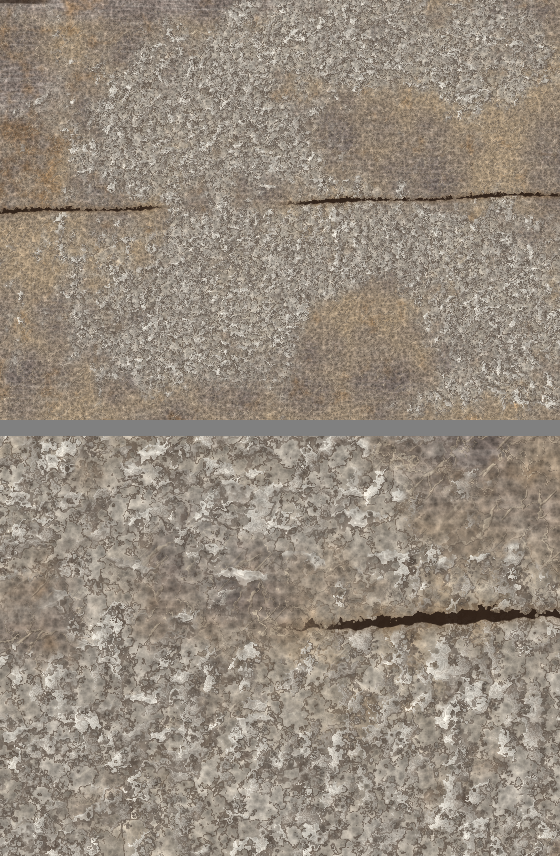
Top, the full canvas; bottom, a detail of the centre.
Reproduce this texture procedurally as a Shadertoy shader.

```glsl
// Weathered wooden boards with a dark split, tan fuzz and ragged flakes of pale paint.

const vec3 SHADOW = vec3(0.34, 0.29, 0.25);
const vec3 WOOD   = vec3(0.51, 0.46, 0.43);
const vec3 GREY   = vec3(0.61, 0.57, 0.54);
const vec3 TAN    = vec3(0.60, 0.53, 0.44);
const vec3 STRAW  = vec3(0.76, 0.70, 0.61);
const vec3 RUST   = vec3(0.57, 0.43, 0.28);
const vec3 CHALK  = vec3(0.69, 0.66, 0.61);
const vec3 PALE   = vec3(0.82, 0.80, 0.76);
const vec3 SPLIT  = vec3(0.16, 0.11, 0.08);

vec2 hash2(vec2 p) {
    vec3 q = fract(p.xyx * vec3(0.1031, 0.1030, 0.0973));
    q += dot(q, q.yzx + 33.33);
    return fract((q.xx + q.yz) * q.zy);
}

// Distances to the nearest and second nearest cell point, and a random cell tone
vec3 cellular(vec2 p) {
    vec2 cell = floor(p);
    vec3 best = vec3(4.0, 4.0, 0.0);
    for (int y = -1; y <= 1; y++)
    for (int x = -1; x <= 1; x++) {
        vec2 id = cell + vec2(x, y), h = hash2(id);
        float d = length(id + h - p);
        best = d < best.x ? vec3(d, best.x, fract(h.x * 7.0 + h.y)) : vec3(best.x, min(best.y, d), best.z);
    }
    return best;
}

// Layered cellular noise, centred on zero
float mottle(vec2 p) {
    float sum = -0.42, gain = 0.5;
    for (int i = 0; i < 3; i++) {
        sum += gain * cellular(p).x;
        p = p * 2.1 + vec2(7.3, 3.1);
        gain *= 0.55;
    }
    return sum;
}

float oval(vec2 p, vec2 centre, vec2 radius) {
    return 1.0 - smoothstep(0.4, 1.5, length((p - centre) / radius));
}

mat2 turn(float a) {
    return mat2(cos(a), sin(a), -sin(a), cos(a));
}

// Direction in which flakes and fibres are combed
float flow(vec2 p) {
    return 1.0 + 0.7 * sin(p.x * 6.0 + 2.0 * sin(p.y * 5.0)) + 0.6 * sin(p.y * 9.0 - p.x * 4.0);
}

// Overlapping strands with torn edges: x is tone, y is coverage
vec2 strands(vec2 p, float scale, vec2 size, float spread, float density, float tear) {
    vec2 q = p * scale, cell = floor(q), layer = vec2(0.5, 0.0);
    float blur = scale / iResolution.y;
    for (int y = -1; y <= 1; y++)
    for (int x = -1; x <= 1; x++) {
        vec2 id = cell + vec2(x, y);
        vec2 h = hash2(id + scale * 3.0), k = hash2(id + scale * 7.0 + 50.0);
        vec2 d = (q - id - h) * turn(flow((id + h) / scale) + spread * (k.x - 0.5));
        d.y += 0.9 * (k.y - 0.5) * d.x * d.x;
        float along = d.x / (size.x * (0.6 + 0.4 * h.y));
        float width = size.y * (0.4 + k.y) * (1.0 - along * along + tear);
        float rank = fract(k.x * 5.0 + k.y * 3.0);
        float shown = smoothstep(rank - 0.1, rank + 0.1, density);
        float under = abs(d.y + 0.6 * size.y) - width;
        float shade = 0.75 * shown * (1.0 - smoothstep(0.0, 0.5 * size.y, under));
        layer = mix(layer, vec2(0.0, 1.0), shade);
        float body = shown * clamp(0.5 - (abs(d.y) - width) / blur, 0.0, 1.0);
        float tone = 0.50 + 0.55 * h.x + 0.12 * sin(d.y * 45.0 + d.x * 4.0) + 0.15 * d.y / size.y;
        layer = mix(layer, vec2(tone, 1.0), body);
    }
    return layer;
}

// How much paint is left: scattered islands with ragged borders
float paintLeft(vec2 p) {
    float upper = max(oval(p, vec2(0.48, 0.71), vec2(0.34, 0.22)),
                      oval(p, vec2(0.80, 0.92), vec2(0.30, 0.14)));
    float corner = 0.9 * oval(p, vec2(1.13, 0.87), vec2(0.20, 0.15));
    float lower = max(oval(p, vec2(0.45, 0.25), vec2(0.34, 0.20)),
                      oval(p, vec2(1.16, 0.26), vec2(0.28, 0.26)));
    float bridge = oval(p, vec2(0.77, 0.40), vec2(0.55, 0.14));
    float bare = oval(p, vec2(0.88, 0.18), vec2(0.17, 0.13));
    float island = max(max(upper, corner), max(lower, bridge)) - 0.9 * bare;
    return smoothstep(0.1, 0.95, island + 1.6 * mottle(p * 7.0) + 0.9 * mottle(p * 21.0));
}

// Long split between the boards, thin, jagged and closed over in the middle
float split(vec2 p, float jag, float margin) {
    float line = 0.495 + 0.032 * p.x + 0.003 * sin(p.x * 17.0) + 0.012 * jag;
    float open = 1.0 - smoothstep(0.33, 0.45, p.x) + smoothstep(0.62, 0.74, p.x);
    float width = 0.0045 * open - 0.0015 + 0.012 * mottle(vec2(p.x * 22.0, 3.0)) + 0.008 * jag;
    float blur = 1.0 / iResolution.y + margin;
    return open * (1.0 - smoothstep(-0.5 * blur, blur, abs(p.y - line) - width));
}

void mainImage(out vec4 fragColor, in vec2 fragCoord) {
    vec2 p = fragCoord / iResolution.y;
    float paint = paintLeft(p);
    float broad = mottle(p * 5.0 + 20.0);
    float grit = mottle(p * 75.0);
    float dust = mottle(p * 140.0 + 31.0);

    // Bare wood with horizontal grain, clearest near the top and left
    float grain = mottle(p * vec2(9.0, 130.0));
    float bareWood = max(oval(p, vec2(0.35, 1.0), vec2(0.5, 0.05)),
                         oval(p, vec2(0.03, 0.79), vec2(0.13, 0.07)));
    vec3 color = mix(WOOD, GREY, clamp(0.45 + 2.5 * grain + broad, 0.0, 1.0));

    // Tan dust and rusty stains
    color = mix(color, TAN, (1.0 - bareWood) * clamp(0.6 + 2.5 * broad, 0.0, 1.0));
    float stain = oval(p, vec2(0.04, 0.63), vec2(0.14, 0.12)) + 0.4 * oval(p, vec2(0.1, 0.9), vec2(0.2, 0.1));
    color = mix(color, RUST, clamp(0.5 * stain + 1.8 * mottle(p * 17.0 + 9.0) - 0.15, 0.0, 0.55));
    color *= 1.02 + 0.7 * grit + 0.7 * dust + 0.35 * broad;

    // Fibrous fuzz
    for (int i = 0; i < 2; i++) {
        float scale = 43.0 + 24.0 * float(i);
        vec2 fuzz = strands(p + 0.02 * grit, scale, vec2(0.9, 0.06), 3.5, 0.75 - 0.65 * bareWood, grit);
        color = mix(color, mix(SHADOW, STRAW, fuzz.x) * (1.0 + 0.5 * dust), 0.7 * fuzz.y);
    }

    // Chalky paint bed broken into small plates
    vec2 warped = p + 0.03 * vec2(grit, dust);
    vec3 plate = cellular(warped * vec2(44.0, 34.0));
    float crackle = 1.0 - smoothstep(0.02, 0.14, plate.y - plate.x);
    vec3 chalk = mix(CHALK, PALE, plate.z * 0.8 - 0.2) * (1.0 + 0.7 * grit + 0.5 * dust);
    chalk = mix(chalk, SHADOW, 0.8 * crackle);
    color = mix(color, chalk, 0.8 * paint);

    // Torn flakes from large to small
    for (int i = 0; i < 3; i++) {
        float scale = 26.0 + 13.0 * float(i);
        vec2 torn = p + 0.022 * vec2(dust, grit);
        vec2 flake = strands(torn, scale, vec2(0.75, 0.17), 2.0, 0.68 * paint - 0.06, 2.5 * grit);
        vec3 flakeColor = mix(SHADOW, PALE, clamp(flake.x, 0.0, 1.1));
        color = mix(color, flakeColor * (1.0 + 0.4 * grit + 0.4 * dust), 0.88 * flake.y);
    }

    // Split with a rusty rim, and the dark line at the top left corner
    float corner = (1.0 - smoothstep(0.08, 0.14, p.x)) * smoothstep(0.990, 0.995, p.y + 0.02 * p.x);
    color = mix(color, RUST * 0.8, 0.45 * split(p, grit, 0.012));
    color = mix(color, SPLIT, 0.9 * max(split(p, grit, 0.0), 0.7 * corner));
    fragColor = vec4(clamp(color, 0.0, 1.0), 1.0);
}
```
